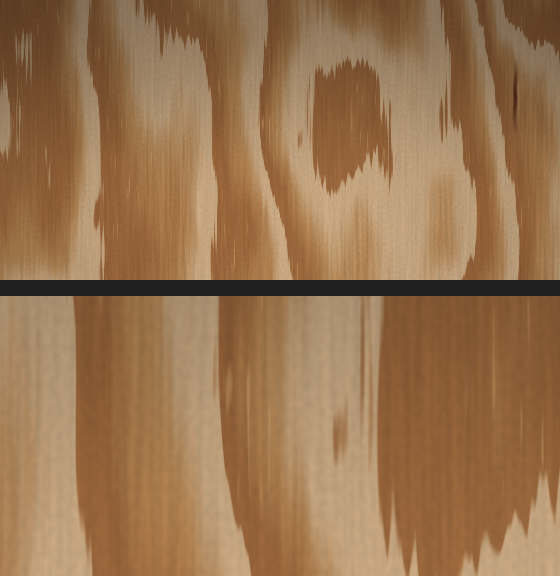
Top: the whole. Bottom: its middle third, enlarged.
Reproduce this texture procedurally as a Shadertoy shader.

```glsl
// Rotary-cut plywood: pale, sharp-edged growth bands in brown wood with fine vertical grain.
#define RING_RATE 2.9
#define RING_WARP 1.9
#define COMB 0.085
#define EDGE_WIDTH 0.045
#define GRAIN 0.085
#define LATE_WOOD vec3(0.575, 0.38, 0.22)
#define GOLD_WOOD vec3(0.66, 0.485, 0.30)
#define PALE_WOOD vec3(0.75, 0.63, 0.49)
#define SCRATCH_COLOR vec3(0.82, 0.65, 0.43)
#define CRACK_COLOR vec3(0.30, 0.13, 0.07)

vec2 randomGradient(vec2 cell) {
    vec3 q = fract(vec3(cell.xyx) * vec3(0.1031, 0.1030, 0.0973));
    q += dot(q, q.yzx + 33.33);
    float angle = 6.2832 * fract((q.x + q.y) * q.z);
    return vec2(cos(angle), sin(angle));
}

float gradientNoise(vec2 p) {
    vec2 i = floor(p), f = p - i;
    vec2 u = f * f * f * (f * (f * 6.0 - 15.0) + 10.0);
    vec2 e = vec2(1.0, 0.0);
    float a = dot(randomGradient(i), f);
    float b = dot(randomGradient(i + e), f - e);
    float c = dot(randomGradient(i + e.yx), f - e.yx);
    float d = dot(randomGradient(i + 1.0), f - 1.0);
    return mix(mix(a, b, u.x), mix(c, d, u.x), u.y);
}

// Depth through the growth rings; the knife plane cuts it into bands and islands
float ringDepth(vec2 p) {
    float depth = RING_RATE * p.x;
    depth += RING_WARP * gradientNoise(p * vec2(2.0, 1.1) + 7.3);
    depth += 0.5 * gradientNoise(p * vec2(4.5, 2.0) + 21.7);
    depth += 0.13 * gradientNoise(p * vec2(14.0, 5.0) + 3.1);
    depth += COMB * gradientNoise(p * vec2(60.0, 2.5) + 11.9);
    depth += COMB * gradientNoise(p * vec2(120.0, 5.0) + 47.2);
    return depth;
}

// Tapered vertical sliver around a centre
float sliver(vec2 p, vec2 center, float halfLength, float halfWidth) {
    vec2 q = p - center;
    float taper = 1.0 - smoothstep(0.0, halfLength, abs(q.y));
    q.x += 0.012 * gradientNoise(vec2(3.0, p.y * 9.0));
    return taper * (1.0 - smoothstep(0.3 * halfWidth, halfWidth, abs(q.x)));
}

void mainImage(out vec4 fragColor, in vec2 fragCoord) {
    vec2 p = fragCoord / iResolution.y;
    float side = fragCoord.x / iResolution.x * 2.0 - 1.0;

    // Each ring fades slowly through gold to pale, then ends abruptly
    float ring = fract(ringDepth(p));
    float ringEnd = 1.0 - smoothstep(1.0 - EDGE_WIDTH, 1.0, ring);
    float pale = smoothstep(0.46, 0.80, ring) * ringEnd;
    float gold = smoothstep(0.15, 0.55, ring) * ringEnd;
    gold = clamp(gold + 0.5 * gradientNoise(p * vec2(9.0, 1.6) + 61.0), 0.0, 1.0);
    vec3 color = mix(mix(LATE_WOOD, GOLD_WOOD, gold), PALE_WOOD, pale);

    // Fine vertical grain and faint speckle
    float fibre = gradientNoise(p * vec2(125.0, 5.0) + 5.5)
                + 0.5 * gradientNoise(p * vec2(60.0, 2.0) + 17.0);
    float speckle = gradientNoise(p * vec2(120.0, 90.0) + 31.0);
    color *= 1.0 + GRAIN * fibre * mix(1.0, 0.65, pale) + 0.05 * speckle;

    // Short bright scratches, mostly in the darker wood
    float scratch = smoothstep(0.30, 0.58, gradientNoise(p * vec2(120.0, 8.0) + 83.0));
    scratch *= smoothstep(-0.2, 0.25, gradientNoise(p * vec2(5.0, 2.5) + 90.0));
    color = mix(color, SCRATCH_COLOR, scratch * mix(0.5, 0.2, pale));

    // One narrow resin crack
    color = mix(color, CRACK_COLOR, 0.85 * sliver(p, vec2(1.84, 0.66), 0.17, 0.010));

    // Light falls off toward the top and the sides
    float light = 1.04 - 0.29 * smoothstep(0.25, 1.05, p.y) - 0.13 * side * side;
    fragColor = vec4(clamp(color * light, 0.0, 1.0), 1.0);
}
```
